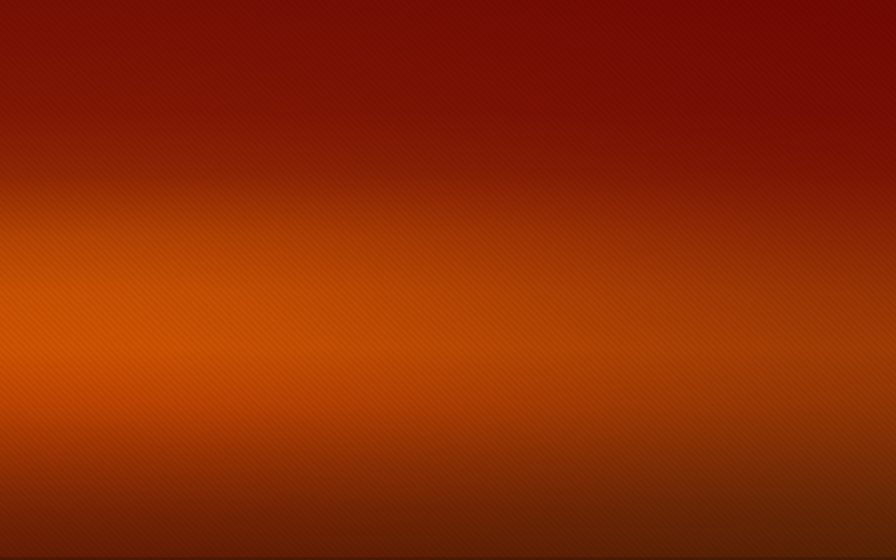
This background is drawn by a Shadertoy shader. Its source:

```glsl
// A warm amber band glowing across a dark red field, fading to brown below.
// Two vertical colour ramps, for the left and right sides, are blended across
// the canvas, then covered with a faint diagonal weave and fine grain.

const int STOPS = 10;
const float HEIGHTS[STOPS] = float[](
    0.0, 0.09, 0.18, 0.28, 0.38, 0.48, 0.58, 0.69, 0.80, 1.0);
const vec3 LEFT_RAMP[STOPS] = vec3[](
    vec3(0.38, 0.11, 0.015), vec3(0.46, 0.14, 0.015),
    vec3(0.58, 0.19, 0.012), vec3(0.73, 0.26, 0.010),
    vec3(0.79, 0.32, 0.010), vec3(0.77, 0.31, 0.012),
    vec3(0.69, 0.26, 0.012), vec3(0.55, 0.15, 0.015),
    vec3(0.50, 0.09, 0.015), vec3(0.46, 0.06, 0.015));
const vec3 RIGHT_RAMP[STOPS] = vec3[](
    vec3(0.34, 0.13, 0.018), vec3(0.39, 0.15, 0.020),
    vec3(0.47, 0.175, 0.020), vec3(0.56, 0.205, 0.015),
    vec3(0.61, 0.225, 0.015), vec3(0.58, 0.195, 0.015),
    vec3(0.53, 0.14, 0.015), vec3(0.48, 0.08, 0.015),
    vec3(0.46, 0.05, 0.015), vec3(0.44, 0.035, 0.010));

const float BLEND_START = 0.04;
const float BLEND_END = 1.12;      // where the right ramp takes over fully
const float WEAVE_COUNT = 113.0;   // threads per canvas height
const vec2 WEAVE_AXIS = vec2(0.707, 0.707);
const float WEAVE_DEPTH = 0.026;
const float GRAIN_CELLS = 320.0;
const float GRAIN_DEPTH = 0.015;
const float EDGE_HEIGHT = 0.005;   // dark line along the bottom
const float EDGE_SHADE = 0.80;

float hash(vec2 p) {
    return fract(sin(dot(p, vec2(127.1, 311.7))) * 43758.5453);
}

// Blend the side ramps through every height stop.
vec3 bandColor(vec2 uv) {
    float side = smoothstep(BLEND_START, BLEND_END, uv.x);
    vec3 color = mix(LEFT_RAMP[0], RIGHT_RAMP[0], side);
    for (int i = 1; i < STOPS; i++) {
        float t = clamp((uv.y - HEIGHTS[i - 1]) / (HEIGHTS[i] - HEIGHTS[i - 1]), 0.0, 1.0);
        color = mix(color, mix(LEFT_RAMP[i], RIGHT_RAMP[i], side), t);
    }
    return color;
}

// Diagonal threads, faded out when too fine for the canvas.
float weave(vec2 p) {
    float phase = dot(p, WEAVE_AXIS) * WEAVE_COUNT;
    float visible = 1.0 - smoothstep(0.4, 0.8, WEAVE_COUNT / iResolution.y);
    return sin(6.28318 * phase) * visible;
}

void mainImage(out vec4 fragColor, in vec2 fragCoord) {
    vec2 uv = fragCoord / iResolution.xy;
    vec2 p = fragCoord / iResolution.y;
    vec3 color = bandColor(uv);

    // Surface texture
    float grain = hash(floor(p * GRAIN_CELLS)) - 0.5;
    color *= 1.0 + WEAVE_DEPTH * weave(p) + GRAIN_DEPTH * grain;

    // Bottom edge
    float pixel = 1.0 / iResolution.y;
    color *= mix(EDGE_SHADE, 1.0, smoothstep(EDGE_HEIGHT - pixel, EDGE_HEIGHT + pixel, uv.y));

    fragColor = vec4(color, 1.0);
}
```
